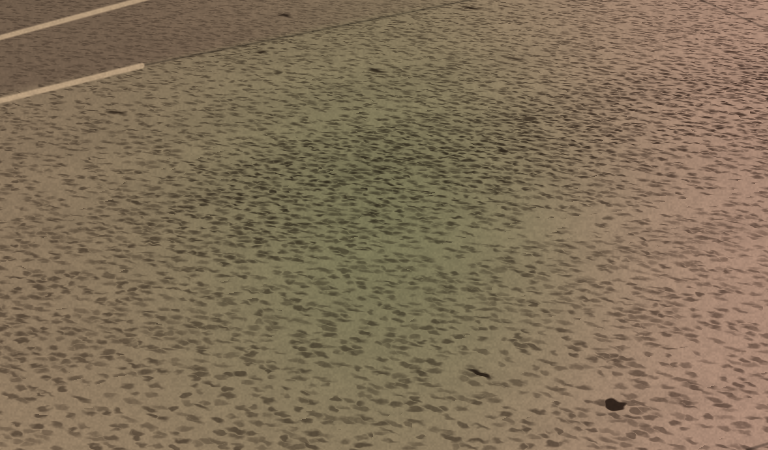
Write a Shadertoy shader that draws this texture.

```glsl
// Worn asphalt seen at a slant: dark flat stones set in a pale binder.
// Stones are jittered ellipses on a perspective grid; slanted wear bands,
// painted lines, a seam and a soft green-to-pink tint are laid over them.

const float HORIZON = 2.0;                 // height where the ground vanishes
const vec2  STONE_CELL = vec2(0.0175, 0.0045);
const float STONE_SLANT = 0.35;
const float WEAR_SLOPE = 0.19;
const float EDGE_SOFTNESS = 0.0016;
const float GRAIN = 0.07;
const vec3  BINDER_LEFT  = vec3(0.575, 0.490, 0.392);
const vec3  BINDER_GREEN = vec3(0.485, 0.470, 0.345);
const vec3  BINDER_PINK  = vec3(0.675, 0.545, 0.470);
const vec3  FAR_LANE     = vec3(0.480, 0.400, 0.325);
const vec3  PAINT        = vec3(0.740, 0.635, 0.510);
const vec3  STONE_TINT   = vec3(0.95, 1.0, 1.02);

float hash(vec2 p) {
    vec3 q = fract(p.xyx * 0.1031);
    q += dot(q, q.yzx + 33.33);
    return fract((q.x + q.y) * q.z);
}

float noise(vec2 p) {
    vec2 i = floor(p), f = fract(p);
    f = f * f * (3.0 - 2.0 * f);
    return mix(mix(hash(i), hash(i + vec2(1, 0)), f.x),
               mix(hash(i + vec2(0, 1)), hash(i + vec2(1, 1)), f.x), f.y);
}

// Darkness of the stones at a grid point; 'amount' is the share of filled cells
float stones(vec2 g, float amount, float blur) {
    vec2 warped = g + 0.4 * (vec2(noise(g * 2.6), noise(g * 2.6 + 57.0)) - 0.5);
    vec2 base = floor(g);
    float dark = 0.0;
    for (int y = -1; y <= 1; y++)
    for (int x = -1; x <= 1; x++) {
        vec2 cell = base + vec2(x, y);
        vec2 id = cell + 300.0;
        float size = hash(id + 71.0);
        vec2 center = cell + 0.1 + 0.8 * vec2(hash(id + 13.0), hash(id + 29.0));
        vec2 q = warped - center;
        q.y += (STONE_SLANT + 0.7 * (hash(id + 43.0) - 0.5)) * q.x;
        vec2 radii = vec2(mix(0.25, 0.58, size), mix(0.20, 0.40, hash(id + 97.0)));
        float edge = clamp(blur / radii.y, 0.12, 0.9);
        float body = 1.0 - smoothstep(1.0 - edge, 1.0 + edge, length(q / radii));
        float depth = mix(0.45, 1.0, hash(id + 111.0));
        dark = max(dark, body * depth * step(hash(id), amount));
    }
    return dark;
}

// Soft coverage of a line segment
float stroke(vec2 p, vec2 a, vec2 b, float halfWidth, float soft) {
    vec2 ab = b - a;
    float t = clamp(dot(p - a, ab) / dot(ab, ab), 0.0, 1.0);
    return 1.0 - smoothstep(halfWidth - soft, halfWidth + soft, length(p - a - t * ab));
}

float bump(float x, float center, float width) {
    float d = (x - center) / width;
    return exp(-d * d);
}

void mainImage(out vec4 fragColor, in vec2 fragCoord) {
    vec2 p = fragCoord / iResolution.y;
    vec2 uv = fragCoord / iResolution.xy;
    float soft = EDGE_SOFTNESS + 0.5 / iResolution.y;

    // Perspective grid
    float depth = HORIZON - p.y;
    vec2 grid = vec2((p.x - 0.85) / depth, 1.0 / depth) / STONE_CELL;
    float blur = soft / (STONE_CELL.y * depth * depth);

    // Wear bands running up to the right
    float across = p.y - WEAR_SLOPE * p.x;
    float bands = noise(vec2(p.x * 1.3, across * 17.0) + 5.0);
    float patches = noise(vec2(p.x * 4.0, across * 11.0) + 40.0);
    float paleStreak = bump(across, 0.265, 0.014) * smoothstep(0.8, 1.15, p.x);
    float darkBand = bump(across, 0.46, 0.13) * smoothstep(0.1, 0.7, p.x);
    float farLane = smoothstep(-0.012, 0.012, across - 0.790 - 0.018 * p.x);

    // Binder tint
    vec2 fromGreen = (uv - vec2(0.49, 0.50)) / vec2(0.27, 0.48);
    float green = exp(-dot(fromGreen, fromGreen));
    vec3 color = mix(BINDER_LEFT, BINDER_PINK, smoothstep(0.45, 1.0, uv.x));
    color = mix(color, BINDER_GREEN, green);
    color = mix(color, FAR_LANE, farLane * (1.0 - smoothstep(0.15, 0.75, uv.x)));
    color *= 1.0 - 0.10 * bump(uv.x, 0.0, 0.3) * uv.y;
    color *= 0.97 + 0.05 * bands;

    // Stones, with a few large dark ones
    float amount = 0.62 + 0.4 * patches + 0.25 * darkBand - 0.25 * bands;
    amount *= 1.0 - 0.8 * paleStreak;
    float small = stones(grid, amount, blur);
    float large = stones(grid * 0.55 + 17.0, 0.004, blur * 0.55);
    float strength = (0.40 + 0.24 * darkBand) * mix(1.0, 0.6, farLane);
    float stone = max(small * strength, large * 0.75);
    color *= 1.0 - stone * STONE_TINT;

    // Fine grain
    float grain = 0.6 * noise(p * 240.0) + 0.4 * noise(p * vec2(90.0, 150.0));
    color *= 1.0 + GRAIN * 2.0 * (grain - 0.5);

    // Seams and painted lines
    float seam = stroke(p, vec2(0.31, 0.853), vec2(1.06, 1.003), 0.0015, soft);
    seam += stroke(p, vec2(1.55, 1.003), vec2(1.72, 0.930), 0.0015, soft);
    seam += stroke(p, vec2(1.66, 0.0), vec2(1.72, 0.018), 0.003, soft);
    color *= 1.0 - 0.32 * min(seam, 1.0);
    float paint = stroke(p, vec2(-0.02, 0.911), vec2(0.34, 1.008), 0.0055, soft);
    paint += stroke(p, vec2(-0.02, 0.771), vec2(0.315, 0.854), 0.0060, soft);
    color = mix(color, PAINT * (0.94 + 0.12 * grain), 0.9 * min(paint, 1.0));

    fragColor = vec4(color, 1.0);
}
```
